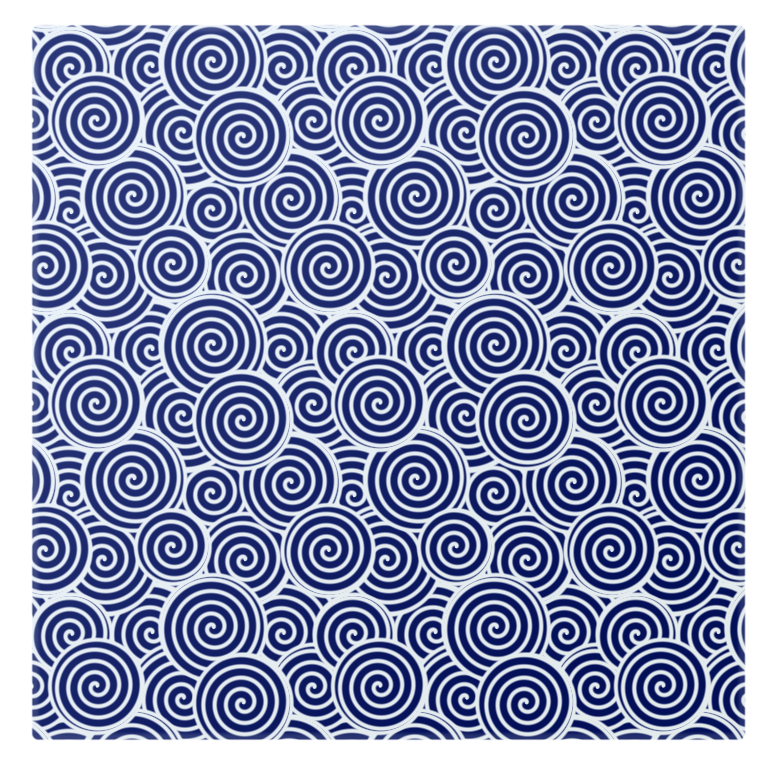
Give the GLSL for this pattern, as a Shadertoy shader.

```glsl
// Glazed square tile covered with overlapping white and navy spiral discs.

const float TAU = 6.2831853;
const float REPEAT = 0.3685;   // side of the repeating block
const float PITCH = 0.0147;    // spacing of the spiral turns

vec2 hash2(float n) {
    return fract(sin(n * vec2(12.71, 31.17) + vec2(1.3, 4.1)) * 437.58);
}

// Distance to the centre line of a spiral, with a rounded start at the middle
float spiralDistance(vec2 p) {
    float radius = length(p);
    float angle = atan(p.y, p.x + 1e-6) / TAU;
    float turn = abs(fract(radius / PITCH - angle) - 0.5);
    float slope = PITCH / (TAU * max(radius, 1e-5));
    return (0.5 - turn) * PITCH / sqrt(1.0 + slope * slope);
}

float roundedBox(vec2 p, vec2 halfSize, float corner) {
    vec2 q = abs(p) - halfSize + corner;
    return length(max(q, 0.0)) + min(max(q.x, q.y), 0.0) - corner;
}

// Share of white ink: discs of one block painted from bottom to top
float spiralInk(vec2 p, float soft) {
    float ink = 0.0;
    for (int i = 0; i < 16; i++) {
        // Shuffled cells of a 4 by 4 brick grid, with jitter
        int cell = (i * 7 + 3) % 16;
        vec2 grid = vec2(cell % 4, cell / 4);
        grid.x += 0.5 * mod(grid.y, 2.0);
        vec2 jitter = (hash2(float(i) + 2.0) - 0.5) * 0.36;
        vec2 centre = (grid + jitter) / 4.0;

        // Nearest repeat of this disc
        vec2 q = (fract(p / REPEAT - centre + 0.5) - 0.5) * REPEAT;

        // Lower discs are wider, every third one is small
        float radius = mix(0.082, 0.062, float(i) / 15.0);
        if (i % 3 == 1) radius -= 0.014;

        float edge = length(q) - radius;
        float line = min(spiralDistance(q) - 0.0027, -0.0052 - edge);
        float white = 1.0 - smoothstep(-soft, soft, line);
        ink = mix(ink, white, 1.0 - smoothstep(-soft, soft, edge));
    }
    return ink;
}

void mainImage(out vec4 fragColor, in vec2 fragCoord) {
    float size = min(iResolution.x, iResolution.y);
    vec2 uv = (fragCoord - 0.5 * iResolution.xy) / size + 0.5;
    float soft = max(0.0016, 0.8 / size);

    // Navy glaze, lighter toward the upper left
    float light = smoothstep(-0.75, 0.75, uv.y - uv.x);
    vec3 navy = mix(vec3(0.01, 0.06, 0.34), vec3(0.16, 0.21, 0.47), light);
    vec3 white = mix(vec3(0.89, 0.92, 0.93), vec3(0.92, 0.95, 0.98), light);
    vec3 color = mix(navy, white, spiralInk(uv, soft));

    // Soft sheen on the rim, then the plain surround
    float rim = roundedBox(uv - vec2(0.506, 0.502), vec2(0.464, 0.465), 0.008);
    color = mix(color, white, 0.15 * smoothstep(-0.012, -0.004, rim));
    color = mix(color, vec3(1.0), smoothstep(-soft, soft, rim));

    fragColor = vec4(color, 1.0);
}
```
